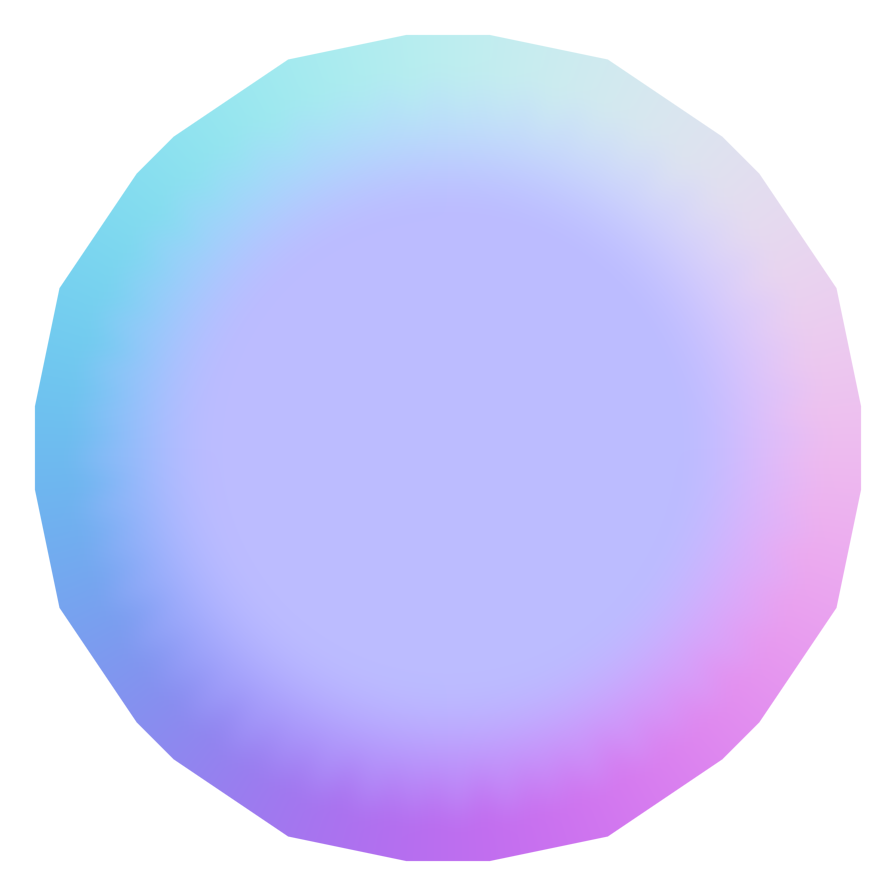
Give the GLSL for this texture map, as a WebGL 1 fragment shader.

```glsl
precision highp float;
// A bevelled disc with a faceted rim, drawn as an sRGB-encoded normal map on white.
uniform vec2 u_resolution;

// Distance to the rim, folded into one eighth of the disc.
float rimDistance(vec2 p) {
  p = abs(p);
  vec2 q = vec2(min(p.x, p.y), max(p.x, p.y));
  float flatSide = q.y - 0.461;
  float shallowSide = dot(q, vec2(0.2035, 0.979)) - 0.4608;
  float steepSide = dot(q, vec2(0.5586, 0.829)) - 0.4591;
  float diagonalSide = dot(q, vec2(0.7071)) - 0.4622;
  return max(max(flatSide, shallowSide), max(steepSide, diagonalSide));
}

vec3 encodeSrgb(vec3 c) {
  vec3 curve = 1.055 * pow(max(c, vec3(0.0031)), vec3(1.0 / 2.4)) - 0.055;
  return mix(12.92 * c, curve, step(0.0031308, c));
}

void main() {
  float scale = min(u_resolution.x, u_resolution.y);
  vec2 p = (gl_FragCoord.xy - 0.5 * u_resolution) / scale;
  float radius = length(p);
  vec2 outward = p / max(radius, 0.0001);
  float angle = atan(p.y, p.x + 0.000001);

  // The bevel leans outward beyond a flat centre.
  float tilt = 0.69 * smoothstep(0.25, 0.43, radius);

  // Faint spokes across the middle of the bevel.
  float band = smoothstep(0.33, 0.39, radius) * (1.0 - smoothstep(0.39, 0.44, radius));
  float spokes = sin(angle * 48.0) + 0.6 * sin(angle * 32.0 + 1.5);
  tilt -= band * (0.02 + 0.012 * spokes);

  vec3 normal = vec3(outward * tilt, sqrt(1.0 - tilt * tilt));
  vec3 disc = encodeSrgb(normal * 0.5 + 0.5);

  float pixel = 0.75 / scale;
  float outside = smoothstep(-pixel, pixel, rimDistance(p));
  gl_FragColor = vec4(mix(disc, vec3(1.0), outside), 1.0);
}
```
